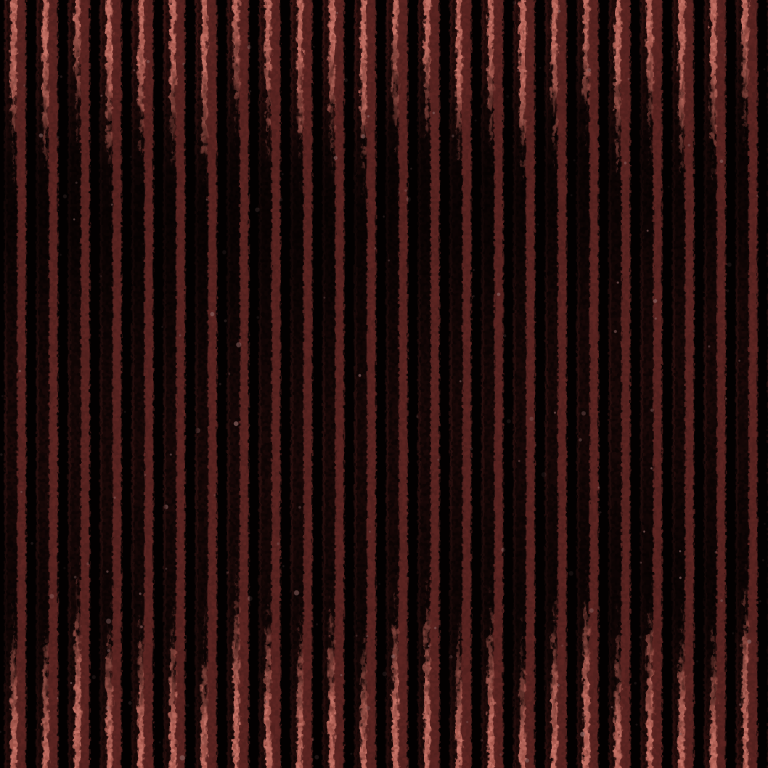
This texture is drawn by a Shadertoy shader. Its source:

```glsl
vec3 hash3(vec2 p) {
    vec3 q = fract(p.xyx * vec3(0.1031, 0.1030, 0.0973));
    q += dot(q, q.yxz + 33.33);
    return fract((q.xxy + q.yzz) * q.zyx);
}

// Soft cellular noise: xy are blended random flake values in 0..1
vec2 flakes(vec2 p) {
    vec2 cell = floor(p), sum = vec2(0.0);
    float total = 0.0;
    for (int j = -1; j <= 1; j++)
    for (int i = -1; i <= 1; i++) {
        vec2 id = cell + vec2(i, j);
        vec3 h = hash3(id);
        vec2 d = id + 0.2 + 0.6 * h.xy - p;
        float w = exp(-7.0 * dot(d, d));
        sum += w * hash3(id + 71.0).xy;
        total += w;
    }
    return sum / total;
}

// Sparse round dust specks, one candidate per cell
float dust(vec2 p, float soft) {
    vec2 cell = floor(p);
    float mask = 0.0;
    for (int j = -1; j <= 1; j++)
    for (int i = -1; i <= 1; i++) {
        vec2 id = cell + vec2(i, j);
        vec3 h = hash3(id + 19.0);
        float size = mix(0.04, 0.11, pow(hash3(id + 47.0).x, 4.0));
        float d = length(id + h.xy - p);
        float speck = 1.0 - smoothstep(size - soft, size + soft, d);
        mask = max(mask, speck * step(0.82, h.z) * mix(0.35, 0.8, hash3(id + 5.0).y));
    }
    return mask;
}

// Soft-edged stripe from a to b
float stripe(float x, float a, float b, float soft) {
    return smoothstep(a - soft, a + soft, x) * (1.0 - smoothstep(b - soft, b + soft, x));
}

void mainImage(out vec4 fragColor, in vec2 fragCoord) {
    vec2 uv = fragCoord / iResolution.xy;
    vec2 grain = flakes(uv * 290.0);
    vec2 blotch = flakes(uv * vec2(170.0, 110.0) + 13.0);

    // Position across one rib, with flakes roughening the edges
    float ribs = uv.x * 24.15;
    float rib = floor(ribs);
    float x = fract(ribs) + (grain.x - 0.5) * 0.07;
    float px = 24.15 / iResolution.x;
    float soft = max(0.04, 0.7 * px);

    // Gloss gathers at both ends, ending at a slightly different height per rib
    float wobble = 0.025 * sin(rib * 2.4) + 0.015 * sin(rib * 5.1 + 1.0);
    float y = uv.y + wobble + (blotch.y - 0.5) * 0.07;
    float gloss = max(smoothstep(0.74, 0.96, y), 1.0 - smoothstep(0.03, 0.27, y));
    float shade = 0.5 + 0.5 * sin(uv.y * 9.5 + 3.6 + 0.6 * sin(uv.x * 5.0));

    // Groove, dim flank and thin edge line
    vec3 color = vec3(0.012, 0.003, 0.003);
    float flank = stripe(x, 0.19, 0.54, soft * 1.4);
    vec3 flankColor = vec3(0.07, 0.022, 0.02) * (0.5 + 0.6 * shade + 0.9 * gloss);
    color = mix(color, flankColor * (0.6 + 0.8 * grain.y), flank);
    float edgeLine = stripe(x, 0.14, 0.21, soft);
    color += vec3(0.15, 0.055, 0.05) * edgeLine * (0.35 + 0.5 * shade + 0.3 * gloss);

    // Flat lit face
    float face = stripe(x, mix(0.54, 0.47, gloss), 0.82, soft);
    vec3 faceColor = vec3(0.345, 0.135, 0.125) * (0.92 + 0.16 * grain.y);
    color = mix(color, faceColor, face);

    // Ragged highlight beside the face
    float ragged = x + (blotch.x - 0.5) * 0.09;
    float width = 0.09 * smoothstep(0.0, 0.7, gloss);
    float shine = stripe(ragged, 0.43 - width, 0.43 + width, soft);
    shine *= gloss * smoothstep(0.0, 0.4, gloss + (grain.y - 0.5) * 0.7);
    vec3 shineColor = mix(vec3(0.52, 0.23, 0.20), vec3(0.80, 0.47, 0.42), gloss * (0.4 + 0.6 * grain.y));
    color = mix(color, shineColor, shine);

    // Dust, faint in the grooves
    float specks = dust(uv * 32.0, max(0.025, 24.0 / iResolution.y));
    color = mix(color, vec3(0.52, 0.36, 0.35), specks * (0.3 + 0.7 * max(face, flank)));

    fragColor = vec4(color, 1.0);
}
```
